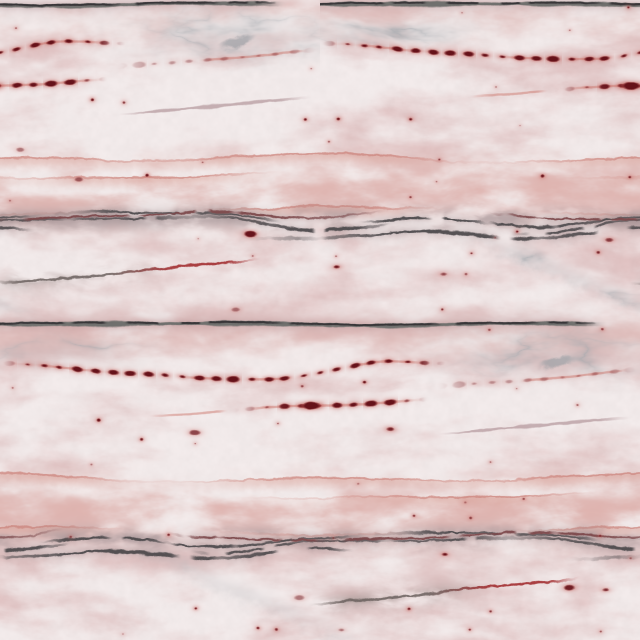
This texture is drawn by a WebGL 2 fragment shader. Its source:

```glsl
#version 300 es
precision highp float;
uniform vec2 u_resolution;
out vec4 fragColor;
vec3 col;

void tint(float r, float g, float b, float amount) {
  col = mix(col, vec3(r, g, b), clamp(amount, 0., 1.));
}

float hash(vec2 p) {
  vec3 q = fract(p.xyx * .1031);
  q += dot(q, q.yzx + 33.33);
  return fract((q.x + q.y) * q.z);
}

float noise(vec2 p) {
  vec2 i = floor(p), f = smoothstep(0., 1., p - i);
  return mix(mix(hash(i), hash(i + vec2(1, 0)), f.x),
             mix(hash(i + vec2(0, 1)), hash(i + 1.), f.x), f.y);
}

float fbm(vec2 p) {
  float sum = 0., amp = .52;
  for (int i = 0; i < 5; i++) {
    sum += amp * noise(p);
    p = mat2(1.9, .3, -.3, 1.9) * p + 17.3;
    amp *= .5;
  }
  return sum;
}

// One-dimensional noise that repeats over the unit interval
float wave(float x, float freq, float seed) {
  float c = x * freq, i = floor(c);
  return mix(hash(vec2(mod(i, freq), seed)), hash(vec2(mod(i + 1., freq), seed)),
             smoothstep(0., 1., c - i));
}

float span(float a, float b, float x) {
  return smoothstep(a, a + .06, x) * (1. - smoothstep(b - .06, b, x));
}

float stroke(float d, float width) {
  return 1. - smoothstep(width * .5, width + .0018, abs(d));
}

float bump(float x, float y) {
  return exp(-x * x - y * y);
}

// Distance to a row of uneven elongated beads
float beads(float x, float d, float seed) {
  float id = mod(floor(x * 37.), 37.);
  float offset = (fract(x * 37.) - .4 - .2 * hash(vec2(id, seed + 5.))) / 37.;
  return length(vec2(offset / 2.1, d)) - mix(.0008, .0046, hash(vec2(id, seed)));
}

void paintBeads(float d, float strength) {
  tint(.76, .36, .34, strength * .6 * exp(-max(d, 0.) * 420.));
  tint(.4, .07, .1, strength * (1. - smoothstep(-.0015, .0015, d)));
}

void main() {
  vec2 uv = gl_FragCoord.xy / u_resolution;
  vec2 warped = uv + .03 * vec2(fbm(uv * 6.), fbm(uv * 6. + 9.));
  float cloud = fbm(warped * vec2(3, 13)), mottle = fbm(warped * vec2(16, 36) + 7.);
  float grain = fbm(uv * 95. + 3.), jag = .007 * mottle + .005 * grain - .006;
  float threads = pow(1. - abs(2. * fbm(warped * vec2(9, 24) + 4.) - 1.), 7.);

  // Milky ground with pink clouds
  col = mix(vec3(.945, .915, .915), vec3(.87, .75, .75),
            smoothstep(.4, .8, .6 * cloud + .4 * mottle)) + .03 * (grain - .5);

  // Two bands, the upper one shifted by half the width
  for (int i = 0; i < 2; i++) {
    float x = fract(uv.x + .5 * float(i)), y = uv.y - .5 * float(i);
    float sway = wave(x, 5., 2.) - .5;

    // Salmon haze and sharp-topped streaks
    float haze = bump(0., (y - .19 - .03 * sway) / .045) + .5 * bump(0., (y - .475) / .03);
    tint(.87, .69, .67, .85 * haze * smoothstep(.32, .68, .5 * (mottle + cloud)));
    for (float s = 0.; s < 4.; s++) {
      float d = y - .232 + .0225 * s * (s - 2.) - .025 * wave(x, 4., s + 30.) + .012 - jag;
      float gate = smoothstep(.35, .75, wave(x, 4., s + 41.));
      tint(.85, .62, .58, .5 * gate * smoothstep(-.022, 0., d) * (1. - smoothstep(0., .003, d)));
      tint(.76, .42, .39, .45 * gate * stroke(d, .0008));
    }

    // Blue-grey smoke, slanting threads and a grey pebble
    float slant = y - .065 + .42 * (x - .4) - 2. * jag;
    float smoke = bump((x - .87) / .12, (y - .445) / .032) + bump((x - .1) / .1, (y - .45) / .018)
                + bump((x - .37) / .13, slant / .014);
    tint(.64, .66, .68, min(smoke, 1.) * (.15 + .65 * threads));
    float pebble = bump((x - .87) / .03, (y - .432 - .25 * (x - .87) - 2. * jag) / .01);
    tint(.62, .63, .65, .7 * smoothstep(.3, .8, pebble));

    // Long dark vein
    float d = y - .487 - .016 * sway - .4 * jag;
    float width = .0012 + .0034 * wave(x, 23., 8.), along = span(-.1, .95, x);
    tint(.7, .56, .57, .6 * along * exp(-abs(d) * 130.));
    tint(.44, .44, .43, along * stroke(d, width));
    tint(.22, .21, .22, along * smoothstep(.15, .4, wave(x, 47., 9.)) * stroke(d - .5 * width, .0009));

    // Braided broken veins
    tint(.66, .61, .62, .65 * bump(0., (y - .15 - .02 * sway) / .016) * smoothstep(.4, .7, mottle));
    for (float s = 0.; s < 4.; s++) {
      d = y - .123 - .011 * s - .028 * wave(x, 6., s + 50.) - jag;
      float gate = smoothstep(.36, .58, wave(x, 5., s + 61.)) * smoothstep(.12, .4, wave(x, 38., s + 70.));
      width = .0005 + .0028 * wave(x, 17., s + 80.) * (1. - .2 * s);
      tint(.62, .55, .56, .45 * gate * exp(-abs(d) * 170.));
      tint(s > 2. ? .48 : .28, .27, .28, .9 * gate * stroke(d, width));
    }

    // Smoky streak that turns red toward its tip
    d = y - .057 - .09 * (x - .53) - .01 * sway - jag;
    along = span(.48, .91, x);
    float tip = smoothstep(.66, .78, x);
    tint(.6, .55, .54, .7 * along * (1. - tip) * exp(-abs(d) * 110.) * smoothstep(.3, .6, mottle));
    tint(mix(.42, .62, tip), mix(.38, .14, tip), .37 - .22 * tip, .85 * along * stroke(d, .0014));

    // Beaded red chains with faint connecting lines
    for (float s = 0.; s < 3.; s++) {
      float bend = .03 * smoothstep(.42, .62, x) - .028 * smoothstep(0., .42, x);
      float level = s < 1. ? .432 + bend : .349 + .018 * s + .07 * (x - .5);
      d = y - level - .008 * wave(x, 7., s + 90.) + .004 - .3 * jag;
      along = s < 1. ? span(0., .7, x) : s < 2. ? span(.22, .67, x) : span(.68, 1., x);
      tint(.8, .47, .43, .5 * along * smoothstep(.25, .6, wave(x, 19., s + 95.)) * stroke(d, .0012));
      float strong = s < 1. ? 1. : s < 2. ? smoothstep(.36, .46, x) : .3;
      paintBeads(beads(x, d, s + 101.), along * strong);
    }
    paintBeads(length(vec2((x - .487) / 2.2, y - .366)) - .0058 - .3 * jag, 1.);

    // Faint mauve streak
    d = y - .335 - .09 * (x - .84) - .4 * jag;
    tint(.68, .56, .58, .65 * span(.68, .99, x) * stroke(d, .004 * wave(x, 29., 120.)));
  }

  // Scattered red grains and tiny specks
  for (float s = 0.; s < 2.; s++) {
    vec2 grid = vec2(12, 20) + s * vec2(12, 14), id = floor(uv * grid);
    vec2 jitter = vec2(hash(id + 31. + s), hash(id + 57. + s));
    vec2 p = (fract(uv * grid) - .3 - .4 * jitter) / grid;
    float radius = mix(.0015 + .0028 * jitter.x, .0006 + .001 * jitter.y, s);
    float present = step(hash(id + 83. + s), .09) * (.4 + .6 * jitter.y);
    paintBeads(length(p / vec2(1.9 - .7 * s, 1)) - radius - .3 * jag, present);
  }
  fragColor = vec4(clamp(col, 0., 1.), 1);
}
```
